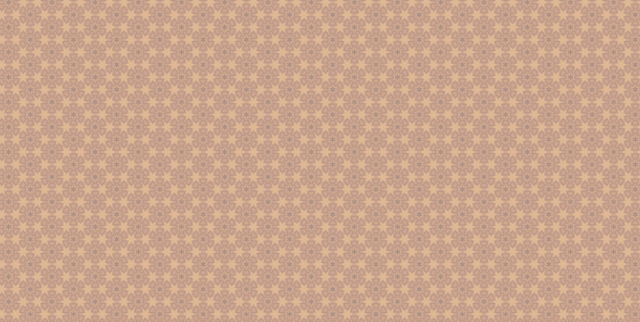
Write a WebGL 2 fragment shader that draws this pattern.

```glsl
#version 300 es
precision highp float;
// Hexagonal lattice of six-petalled rosettes with pale stars in the gaps.

#define PITCH 0.03898               // rosette spacing, in canvas widths
#define ORIGIN vec2(0.4862, 0.2656) // centre of one rosette
#define LINE_HALF 0.022             // half line width, in pitches
#define SOFTNESS 0.016              // edge blur, in pitches
#define STAR_RADIUS 0.16            // mean radius of the pale stars
#define PETAL_COLOR vec3(0.812, 0.655, 0.562)
#define LINE_COLOR vec3(0.705, 0.575, 0.520)
#define CORE_COLOR vec3(0.675, 0.570, 0.530)
#define GAP_COLOR vec3(0.870, 0.720, 0.580)

uniform vec2 u_resolution;
out vec4 fragColor;

const float SECTOR = 1.04719755; // sixty degrees

// Offset from the nearest point of a hexagonal lattice with unit pitch.
vec2 hexCell(vec2 p) {
    vec2 period = vec2(sqrt(3.0), 1.0);
    vec2 a = mod(p + 0.5 * period, period) - 0.5 * period;
    vec2 b = mod(p, period) - 0.5 * period;
    return dot(a, a) < dot(b, b) ? a : b;
}

// Fold into half a petal: x runs along the petal axis, y across it.
vec2 foldPetal(vec2 p) {
    float angle = atan(p.x, p.y);
    angle = abs(mod(angle + 0.5 * SECTOR, SECTOR) - 0.5 * SECTOR);
    return length(p) * vec2(cos(angle), sin(angle));
}

float segment(vec2 p, vec2 a, vec2 b) {
    vec2 ab = b - a;
    float t = clamp(dot(p - a, ab) / dot(ab, ab), 0.0, 1.0);
    return length(p - a - t * ab);
}

// Smooth coverage of the region where d is negative.
float cover(float d, float blur) {
    return 1.0 - smoothstep(-blur, blur, d);
}

void main() {
    vec2 p = (gl_FragCoord.xy / u_resolution.x - ORIGIN) / PITCH;
    float blur = SOFTNESS + 0.6 / (u_resolution.x * PITCH);
    vec2 cell = hexCell(p);
    vec2 q = foldPetal(cell);
    float r = length(cell);
    float wave = cos(6.0 * atan(q.y, q.x));

    // Pale six-pointed star where three rosettes meet
    vec2 corner = q - vec2(0.5, 0.288675);
    float rays = -cos(6.0 * atan(corner.y, corner.x));
    float star = length(corner) - STAR_RADIUS - 0.05 * rays;
    vec3 color = mix(PETAL_COLOR, GAP_COLOR, cover(star, blur));

    // Flared petal outline and scalloped inner ring
    float outline = segment(q, vec2(0.20, 0.05), vec2(0.39, 0.14));
    outline = min(outline, segment(q, vec2(0.39, 0.14), vec2(0.43, 0.0)));
    outline = min(outline, abs(r - 0.225 - 0.03 * wave));
    color = mix(color, LINE_COLOR, 0.85 * cover(outline - LINE_HALF, blur));

    // Dark pointed core
    float core = r - 0.085 - 0.03 * wave;
    color = mix(color, CORE_COLOR, cover(core, blur));

    fragColor = vec4(color, 1.0);
}
```
